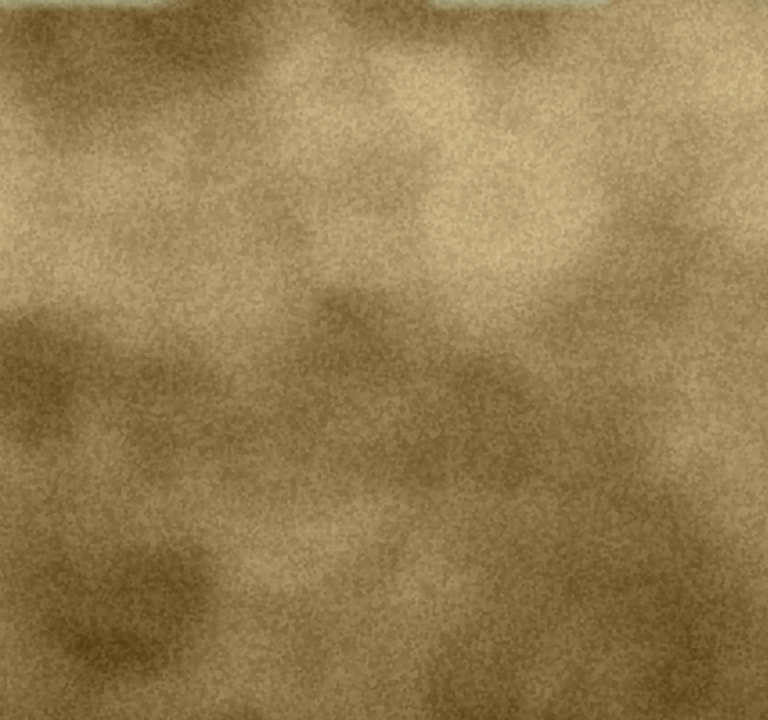
Give the GLSL for this texture, as a WebGL 2 fragment shader.

```glsl
#version 300 es
precision highp float;
precision highp int;

#define CLOUD_SCALE 3.5
#define CLOUD_STRETCH 1.2
#define CLOUD_CONTRAST 2.1
#define GRAIN_SCALE 200.0
#define GRAIN_STRENGTH 0.4
#define FLOOR_SHADE 0.3
#define MEAN_TONE 0.52
#define RIM_HEIGHT 0.02
#define DARK_EARTH vec3(0.45, 0.35, 0.18)
#define PALE_SAND vec3(0.71, 0.62, 0.44)
#define RIM_COLOR vec3(0.66, 0.65, 0.51)

uniform vec2 u_resolution;
out vec4 outColor;

// Integer hash: three random values per cell and layer
vec3 hashCell(vec2 cell, int layer) {
    uvec3 v = uvec3(ivec3(ivec2(cell), layer) + 4096);
    v = v * 1664525u + 1013904223u;
    v.x += v.y * v.z;
    v.y += v.z * v.x;
    v.z += v.x * v.y;
    v ^= v >> 16u;
    v.x += v.y * v.z;
    v.y += v.z * v.x;
    v.z += v.x * v.y;
    return vec3(v >> 8u) / 16777216.0;
}

// Soft cellular noise: random tones blended around scattered points
float softCells(vec2 p, int layer) {
    vec2 cell = floor(p);
    float toneSum = 0.0;
    float weightSum = 0.0;
    for (int y = -1; y <= 1; y++) {
        for (int x = -1; x <= 1; x++) {
            vec2 neighbor = cell + vec2(x, y);
            vec3 rnd = hashCell(neighbor, layer);
            vec2 offset = neighbor + rnd.xy - p;
            float weight = exp(-6.0 * dot(offset, offset));
            toneSum += rnd.z * weight;
            weightSum += weight;
        }
    }
    return toneSum / weightSum - 0.5;
}

// Cloud layers, each rotated and finer than the last
float clouds(vec2 p) {
    const mat2 turn = mat2(0.8, 0.6, -0.6, 0.8);
    float sum = 0.0;
    float amplitude = 0.5;
    for (int i = 0; i < 4; i++) {
        sum += amplitude * softCells(p, i);
        p = turn * p * 1.95 + 7.3;
        amplitude *= 0.52;
    }
    return sum;
}

void main() {
    vec2 p = gl_FragCoord.xy / u_resolution.y;

    // Drifting light and dark patches, darker toward the bottom
    vec2 cloudPos = p * CLOUD_SCALE * vec2(1.0 / CLOUD_STRETCH, 1.0);
    float tone = MEAN_TONE + CLOUD_CONTRAST * clouds(cloudPos);
    tone += FLOOR_SHADE * (smoothstep(0.0, 0.45, p.y) - 0.775);

    // Fine grain
    float grain = GRAIN_STRENGTH * softCells(p * GRAIN_SCALE, 9);
    vec3 color = mix(DARK_EARTH, PALE_SAND, clamp(tone, -0.25, 1.2) + grain);

    // Patchy grey-green rim along the top edge
    float patches = smoothstep(-0.1, 0.15, softCells(vec2(p.x * 5.0, 0.5), 12));
    float rim = patches * smoothstep(1.0 - RIM_HEIGHT, 1.0, p.y);
    color = mix(color, RIM_COLOR + 0.2 * grain, 0.85 * rim);

    outColor = vec4(color, 1.0);
}
```
